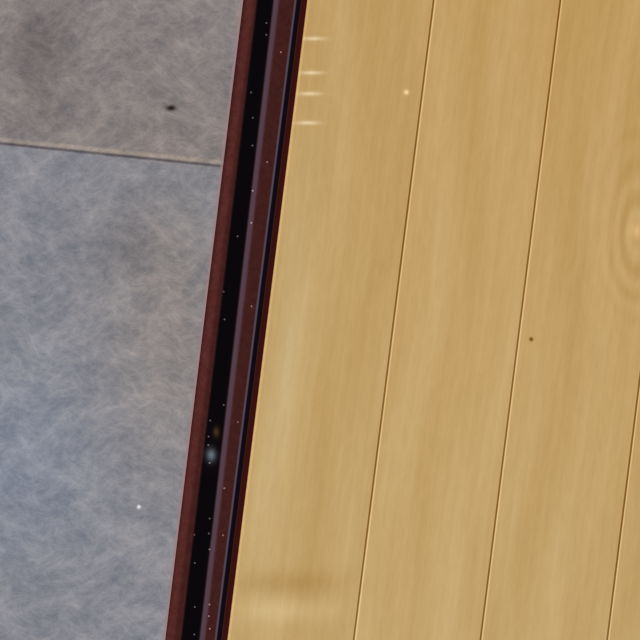
Reproduce this texture procedurally as a WebGL 1 fragment shader.

```glsl
precision highp float;
uniform vec2 u_resolution;

const float LEAN = 0.125;
const float SOFT = 0.0014;

vec2 hash2(vec2 p) {
  vec3 q = fract(vec3(p.xyx) * vec3(0.1031, 0.103, 0.0973));
  q += dot(q, q.yzx + 33.33);
  return fract((q.xx + q.yz) * q.zy);
}

// Distance to the nearest scattered cell centre
float cellular(vec2 p) {
  vec2 cell = floor(p), f = fract(p);
  float nearest = 2.0;
  for (int j = -1; j <= 1; j++) {
    for (int i = -1; i <= 1; i++) {
      vec2 o = vec2(float(i), float(j));
      nearest = min(nearest, length(o + hash2(cell + o + 40.0) - f));
    }
  }
  return nearest;
}

// Warped cellular layers, roughly centred on zero
float mottle(vec2 p) {
  float sum = 0.0, amp = 0.5;
  for (int i = 0; i < 4; i++) {
    p += 0.3 * sin(p.yx * 1.7 + float(i) * 2.1);
    sum += amp * (cellular(p) - 0.48);
    p = mat2(1.6, 1.2, -1.2, 1.6) * p + 3.7;
    amp *= 0.72;
  }
  return sum;
}

float waves(vec2 p) {
  float sum = 0.0, amp = 0.5;
  for (int i = 0; i < 4; i++) {
    sum += amp * sin(p.x + 1.3 * sin(p.y + float(i)));
    p = p * vec2(1.83, 1.57) + 1.9;
    amp *= 0.6;
  }
  return sum;
}

float band(float x, float a, float b, float soft) {
  return smoothstep(a - soft, a + soft, x) - smoothstep(b - soft, b + soft, x);
}

float blob(vec2 p, vec2 centre, vec2 size) {
  vec2 d = (p - centre) / size;
  return exp(-dot(d, d));
}

vec3 stone(vec2 p) {
  float joint = 0.778 - 0.103 * p.x;
  float upper = smoothstep(-0.003, 0.003, p.y - joint);
  vec3 col = mix(vec3(0.545, 0.545, 0.57), vec3(0.545, 0.515, 0.51), upper);
  col += vec3(0.03, 0.0, -0.035) * blob(p, vec2(0.27, 0.48), vec2(0.12, 0.25));
  col += vec3(-0.01, 0.01, 0.035) * blob(p, vec2(0.02, 0.28), vec2(0.15, 0.16));
  col -= 0.07 * blob(p, vec2(0.06, 0.92), vec2(0.05, 0.1));
  col -= 0.05 * blob(p, vec2(0.22, 0.62), vec2(0.09, 0.06));
  float coarse = mottle(p * vec2(13.0, 17.0));
  float fine = mottle(p * vec2(48.0, 62.0) + 9.0);
  col += coarse * vec3(0.15, 0.13, 0.11) + fine * vec3(0.11, 0.1, 0.09);
  // Tile joint with a lit upper lip
  col -= vec3(0.15, 0.17, 0.18) * band(p.y, joint - 0.004, joint, 0.002);
  col += vec3(0.09, 0.07, 0.04) * band(p.y, joint + 0.001, joint + 0.007, 0.003);
  col -= 0.4 * blob(p, vec2(0.267, 0.831), vec2(0.007, 0.004));
  return col + 0.4 * blob(p, vec2(0.217, 0.208), vec2(0.003));
}

vec3 wood(vec2 p, float s) {
  float across = (s - 0.355) / 0.198;
  float plank = floor(across), f = fract(across);
  vec3 col = mix(vec3(0.765, 0.64, 0.425), vec3(0.745, 0.6, 0.37), p.y * p.x);
  col += 0.025 * (hash2(vec2(plank, 3.0)).x - 0.5);
  // Broad figure and fine grain along each plank
  float figure = waves(vec2(s * 48.0 + plank * 5.0, p.y * 7.0 + plank));
  float grain = waves(vec2(s * 420.0, p.y * 9.0));
  col += figure * vec3(0.02, 0.024, 0.03) + grain * 0.007;
  col += mottle(vec2(s * 70.0, p.y * 22.0)) * 0.03;
  col += vec3(0.03, 0.05, 0.075) * blob(vec2(s, p.y), vec2(0.39, 0.45), vec2(0.025, 0.35));
  col += vec3(0.05, 0.06, 0.07) * blob(p, vec2(0.44, 0.045), vec2(0.07, 0.018));
  col -= vec3(0.05, 0.06, 0.07) * blob(p, vec2(0.45, 0.09), vec2(0.08, 0.018));
  // Knot rings
  vec2 k = (p - vec2(0.995, 0.64)) * vec2(1.0, 0.42);
  float r = length(k) + 0.003 * sin(p.y * 30.0);
  col -= vec3(0.025, 0.032, 0.035) * sin(r * 330.0) * exp(-r * r * 400.0);
  col += 0.12 * blob(p, vec2(0.995, 0.64), vec2(0.01, 0.014));
  // Plank seams: dark groove beside a pale edge
  float d = (f - step(0.5, f)) * 0.198;
  float inner = step(0.45, s);
  col -= inner * vec3(0.24, 0.27, 0.24) * band(d, -0.0017, 0.0008, 0.0012);
  col += inner * vec3(0.1, 0.1, 0.09) * band(d, 0.0012, 0.0035, 0.0013);
  // Scuffs near the rail
  for (int i = 0; i < 4; i++) {
    float y = 0.808 + 0.042 * float(i) + 0.006 * sin(float(i) * 2.5);
    vec2 c = vec2(0.481 + 0.003 * float(i), y);
    col += vec3(0.15, 0.18, 0.24) * blob(p, c, vec2(0.017, 0.0032));
  }
  col += 0.25 * blob(p, vec2(0.635, 0.856), vec2(0.004));
  return col - 0.35 * blob(p, vec2(0.83, 0.47), vec2(0.003));
}

vec3 rail(vec2 p, float s) {
  float left = 0.283 - 0.006 * p.y, right = 0.311 - 0.009 * p.y;
  vec3 brown = vec3(0.3, 0.145, 0.135) + 0.05 * mottle(p * 70.0);
  vec3 col = mix(brown * 0.85, brown * 1.12, band(s, 0.26, 0.272, 0.004));
  col = mix(col, vec3(0.33, 0.25, 0.29), band(s, right, right + 0.009, 0.003));
  // Deep channel and narrow slot
  col = mix(col, vec3(0.045, 0.03, 0.045), band(s, left, right, 0.0025));
  col = mix(col, vec3(0.3, 0.27, 0.33), band(s, 0.335, 0.3385, SOFT));
  col = mix(col, vec3(0.06, 0.045, 0.07), band(s, 0.339, 0.3455, SOFT));
  col = mix(col, vec3(0.22, 0.07, 0.06), band(s, 0.3465, 0.355, SOFT));
  // Dust and lodged debris
  vec2 g = p * 45.0, h = hash2(floor(g));
  float dust = step(0.72, h.x) * smoothstep(0.12, 0.03, length(fract(g) - 0.2 - 0.6 * h));
  col += 0.28 * dust * band(s, left, 0.33, 0.003);
  col += vec3(0.35, 0.4, 0.42) * blob(p, vec2(0.33, 0.289), vec2(0.008, 0.011));
  return col + vec3(0.22, 0.17, 0.06) * blob(p, vec2(0.338, 0.325), vec2(0.005, 0.008));
}

void main() {
  vec2 p = gl_FragCoord.xy / u_resolution;
  float s = p.x - LEAN * p.y;
  float rim = 0.258 - 0.003 * p.y;
  vec3 col = mix(stone(p), rail(p, s), smoothstep(rim - SOFT, rim + SOFT, s));
  col = mix(col, vec3(0.62, 0.5, 0.5), 0.75 * band(s, rim - 0.004, rim, SOFT));
  col = mix(col, wood(p, s), smoothstep(0.355 - SOFT, 0.355 + SOFT, s));
  col += vec3(0.08, 0.06, 0.04) * band(s, 0.356, 0.359, SOFT);
  gl_FragColor = vec4(clamp(col, 0.0, 1.0), 1.0);
}
```
